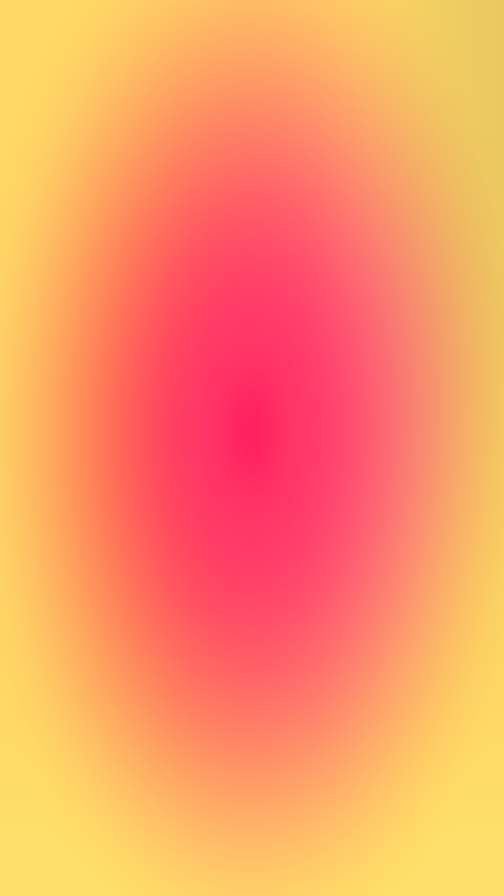
A Shadertoy shader for this background:

```glsl
void mainImage(out vec4 fragColor, in vec2 fragCoord) {
    vec2 uv = fragCoord / iResolution.xy;
    vec2 p = uv - vec2(0.498, 0.518);
    float r = length(p * vec2(1.0, 0.93));

    // Radial blend from pink through orange to yellow
    float blend = smoothstep(0.08, 0.58, r);
    vec3 color = mix(vec3(1.0, 0.22, 0.405), vec3(0.995, 0.85, 0.39), blend);

    // Deeper red core
    color -= vec3(0.0, 0.09, 0.03) * exp(-r * r / 0.004);

    // Cooler pink on the right of the glow, warmer orange on the left
    float ring = smoothstep(0.03, 0.2, r) * (1.0 - smoothstep(0.25, 0.5, r));
    color.b += 0.2 * p.x * ring;

    // Dull shade at the upper right
    float shade = smoothstep(0.65, 1.0, uv.x) * smoothstep(0.15, 0.85, uv.y);
    color -= vec3(0.07, 0.06, 0.015) * shade;

    // Brighter yellow along the bottom
    color += vec3(0.005, 0.03, 0.02) * blend * (1.0 - smoothstep(0.0, 0.25, uv.y));

    fragColor = vec4(clamp(color, 0.0, 1.0), 1.0);
}
```
